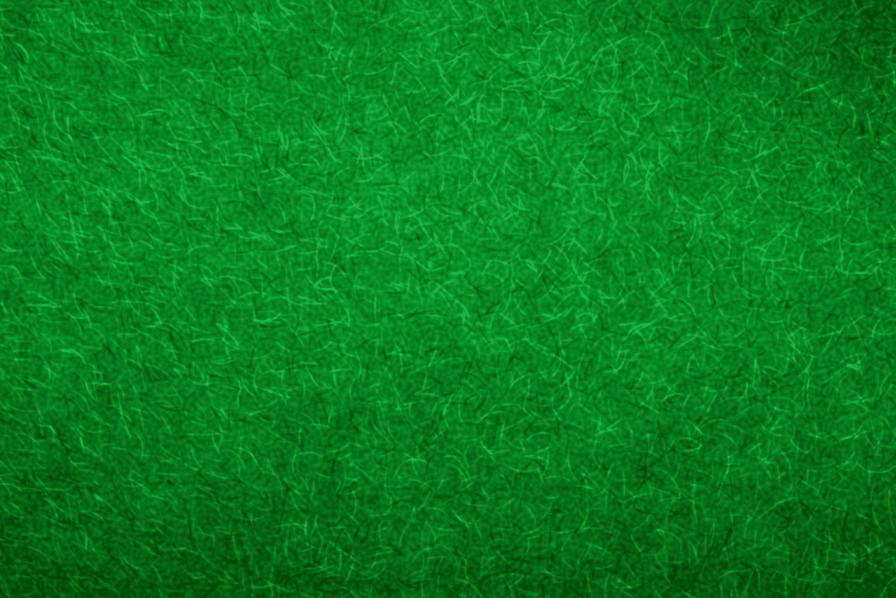
A Shadertoy shader for this texture:

```glsl
// Green felt: short tangled fibres over soft mottling, lit from the upper middle.

vec3 hash3(vec2 p) {
    vec3 q = fract(p.xyx * vec3(.1031, .1030, .0973));
    q += dot(q, q.yxz + 33.33);
    return fract((q.xxy + q.yzz) * q.zyx);
}

vec2 gradientAt(vec2 cell) {
    float angle = 6.2832 * hash3(cell + 71.0).x;
    return vec2(cos(angle), sin(angle));
}

float gradientNoise(vec2 p) {
    vec2 i = floor(p), f = fract(p);
    vec2 u = f * f * f * (f * (f * 6.0 - 15.0) + 10.0);
    vec2 e = vec2(0, 1);
    float low  = mix(dot(gradientAt(i), f), dot(gradientAt(i + e.yx), f - e.yx), u.x);
    float high = mix(dot(gradientAt(i + e), f - e), dot(gradientAt(i + 1.0), f - 1.0), u.x);
    return mix(low, high, u.y);
}

// One layer of curved hairs, one per grid cell, bright or dark
float fibreLayer(vec2 p, float layer) {
    float size = .036;
    vec2 g = p / size + layer * vec2(.37, .61);
    float sum = 0.0;
    for (int y = -1; y <= 1; y++)
    for (int x = -1; x <= 1; x++) {
        vec2 cell = floor(g) + vec2(x, y);
        vec3 place = hash3(cell + layer * 37.0 + 11.0);
        vec3 form = hash3(cell + layer * 53.0 + 211.0);

        // Hairs are combed down to the right, more loosely toward the right side
        float spread = mix(1.5, 3.1, smoothstep(.1, .9, cell.x * size));
        float angle = -.7 + (place.z - .5) * spread;
        vec2 along = vec2(cos(angle), sin(angle));
        vec2 d = (g - cell - place.xy) * size;
        float s = dot(d, along);
        float t = dot(d, vec2(-along.y, along.x)) + (form.x - .5) * 30.0 * s * s;

        float halfLength = size * mix(.4, .9, form.y);
        float body = smoothstep(.0036, 0.0, abs(t));
        float taper = smoothstep(halfLength, halfLength * .5, abs(s));
        sum += body * taper * mix(-.36, .52, form.z);
    }
    return sum;
}

void mainImage(out vec4 fragColor, in vec2 fragCoord) {
    vec2 uv = fragCoord / iResolution.xy;
    vec2 p = fragCoord / iResolution.y;

    // Broad lighting with a dim bottom and upper right corner
    vec2 away = uv - vec2(.52, .74);
    float tone = .99 - dot(away * away, vec2(.8, 1.35));
    tone -= .5 * smoothstep(.45, 0.0, distance(uv, vec2(1)));

    // Mottling, from cloudy patches to fine fuzz
    tone += .16 * gradientNoise(p * 5.0 + 3.0);
    tone += .22 * gradientNoise(p * 15.0 + 9.0);
    tone += .28 * gradientNoise(p * 52.0 + 17.0);
    tone += .50 * gradientNoise(p * 128.0 + 29.0);

    // Tangled fibres
    for (int i = 0; i < 6; i++) tone += fibreLayer(p, float(i));
    tone = clamp(tone - .05, -.1, 1.5);

    // Deep green to bright green, with paler highlights
    vec3 color = mix(vec3(.01, .31, .03), vec3(.03, .58, .16), tone);
    color += vec3(.12, 0.0, .14) * max(tone - 1.0, 0.0);
    fragColor = vec4(clamp(color, 0.0, 1.0), 1.0);
}
```
